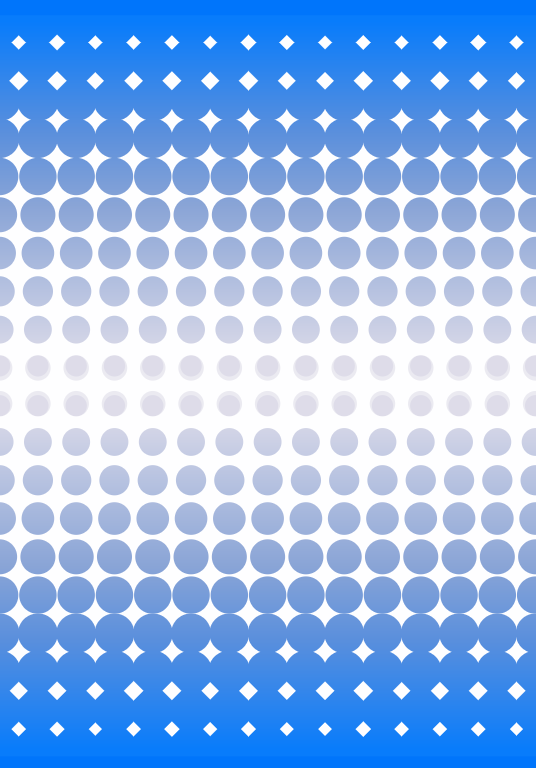
A Shadertoy shader for this pattern:

```glsl
// Mirrored blue halftone: dots swell from a pale centre until only white diamonds remain.

// Lengths are in grid cells, measured from the mirror line.
const vec2 GRID = vec2(14.0, 20.06);       // cells across and up
const vec2 GRID_SHIFT = vec2(0.01, 0.047);
const float FIRST_ROW = 0.467;             // centre of the innermost dots
const float DOT_RADIUS = 0.332;
const float DOT_GROWTH = 0.0313;           // radius gained per row
const float CORE_RADIUS = 0.278;
const float CORE_SHIFT = 0.054;
const float DIAMOND_START = 7.467;         // beyond this, gaps are diamonds
const float DIAMOND_END = 9.467;
const float DIAMOND_SIZE = 0.243;
const float DIAMOND_SHRINK = 0.052;
const float DIAMOND_VARIATION = 0.018;
const float BAND_START = 9.68;

const vec3 PAPER = vec3(0.995, 0.995, 1.0);
const vec3 HALO = vec3(0.92, 0.917, 0.945);
const vec3 LILAC = vec3(0.87, 0.863, 0.914);
const vec3 PERIWINKLE = vec3(0.54, 0.645, 0.84);
const vec3 CORNFLOWER = vec3(0.35, 0.56, 0.865);
const vec3 AZURE = vec3(0.03, 0.485, 0.985);
const vec3 BAND = vec3(0.0, 0.457, 0.985);

float coverage(float dist, float pixel) {
    return clamp(0.5 - dist / pixel, 0.0, 1.0);
}

vec3 inkColor(float d) {
    vec3 c = mix(LILAC, PERIWINKLE, clamp((d - 0.55) / 4.15, 0.0, 1.0));
    c = mix(c, CORNFLOWER, clamp((d - 4.7) / 1.96, 0.0, 1.0));
    return mix(c, AZURE, clamp((d - 6.66) / 2.87, 0.0, 1.0));
}

// Nearest edge of the dots in this row and its neighbours
float dotField(float x, float d, float row) {
    float dist = 10.0;
    for (int i = -1; i <= 1; i++) {
        float r = max(row + float(i), 0.0);
        vec2 offset = vec2(x, d - FIRST_ROW - r);
        dist = min(dist, length(offset) - DOT_RADIUS - DOT_GROWTH * r);
    }
    return dist;
}

// White diamonds with slightly uneven sizes from layered sines
float diamondField(float column, float d, float side) {
    float cell = floor(column);
    float row = floor(d - DIAMOND_START);
    float seed = cell + 5.3 * row + 2.7 * side;
    float wobble = 0.6 * sin(seed * 2.3) + 0.4 * sin(seed * 5.1);
    float size = DIAMOND_SIZE - DIAMOND_SHRINK * row + DIAMOND_VARIATION * wobble;
    vec2 q = abs(vec2(fract(column), fract(d - DIAMOND_START)) - 0.5);
    return (q.x + q.y - size) * 0.7071;
}

void mainImage(out vec4 fragColor, in vec2 fragCoord) {
    vec2 uv = fragCoord / iResolution.xy;
    vec2 p = vec2(uv.x, uv.y - 0.5) * GRID + GRID_SHIFT;
    float pixel = GRID.y / iResolution.y;
    float d = abs(p.y);
    float x = fract(p.x + 0.5) - 0.5;
    float row = max(floor(d - FIRST_ROW + 0.5), 0.0);

    // Dots, with a pale halo around the innermost rows
    vec3 ink = inkColor(d);
    if (row < 0.5) {
        float core = length(vec2(x, d - FIRST_ROW - CORE_SHIFT)) - CORE_RADIUS;
        ink = mix(HALO, LILAC, coverage(core, pixel));
    }
    float inked = coverage(dotField(x, d, row), pixel);

    // Outer rows: solid ink pierced by diamonds
    if (d > DIAMOND_START) {
        inked = 1.0;
        if (d < DIAMOND_END) {
            inked -= coverage(diamondField(p.x, d, sign(p.y)), pixel);
        }
    }

    // Flat bands along the top and bottom
    ink = mix(ink, BAND, coverage(BAND_START - d, pixel));
    fragColor = vec4(mix(PAPER, ink, inked), 1.0);
}
```
